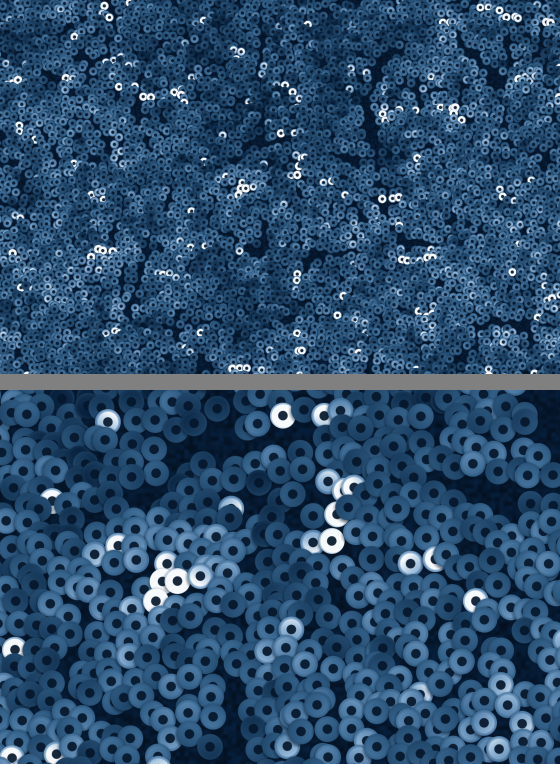
Top, the full canvas; bottom, a detail of the centre.
This texture is drawn by a Shadertoy shader. Its source:

```glsl
// Blue sequin fabric: small overlapping rings scattered over dark cloth.
// Each cell of a jittered, warped grid holds one ring; rings are painted in
// cell order, and layered noise sets their tone, gaps and clustered glints.

#define SPACING 0.0165       // grid step, in canvas heights
#define RADIUS 0.0115        // outer ring radius, in canvas heights
#define HOLE 0.37            // hole radius as a share of RADIUS
#define JITTER 0.80          // random offset, in cells
#define WARP 1.5             // smooth offset that bends the rows, in cells
#define TONE 0.51            // mean ring tone on the colour ramp
#define CONTRAST 1.0         // spread of ring tones
#define GLINT_LEVEL 0.85     // noise level above which rings flash
#define GAP_WIDTH 0.022      // width of the winding dark gaps
#define SHADOW 0.55          // strength of the shadow round each ring

float hash(vec2 p) {
    return fract(sin(dot(p, vec2(127.1, 311.7))) * 43758.5453);
}

float noise(vec2 p) {
    vec2 i = floor(p), f = fract(p);
    f = f * f * (3.0 - 2.0 * f);
    float low = mix(hash(i), hash(i + vec2(1, 0)), f.x);
    float high = mix(hash(i + vec2(0, 1)), hash(i + vec2(1, 1)), f.x);
    return mix(low, high, f.y);
}

float linearStep(float a, float b, float x) {
    return clamp((x - a) / (b - a), 0.0, 1.0);
}

// Navy to white through the blues of the foil
vec3 foil(float t) {
    vec3 c = vec3(0.03, 0.13, 0.24);
    c = mix(c, vec3(0.12, 0.27, 0.41), linearStep(0.05, 0.34, t));
    c = mix(c, vec3(0.22, 0.40, 0.56), linearStep(0.34, 0.59, t));
    c = mix(c, vec3(0.36, 0.53, 0.69), linearStep(0.59, 0.79, t));
    c = mix(c, vec3(0.57, 0.71, 0.84), linearStep(0.79, 0.93, t));
    return mix(c, vec3(0.97, 0.98, 0.99), linearStep(0.93, 1.06, t));
}

vec2 ringCentre(vec2 cell) {
    vec2 jitter = vec2(hash(cell + 3.7), hash(cell + 91.3)) - 0.5;
    vec2 bend = vec2(noise(cell * 0.23 + 17.0), noise(cell * 0.23 + 53.0)) - 0.5;
    return (cell + 0.5 + JITTER * jitter + WARP * bend) * SPACING;
}

// Tone of a whole ring: broad patches, small clusters, single variation
float ringTone(vec2 cell, vec2 canvasPos) {
    float broad = noise(cell * 0.07 + 5.0) - 0.5;
    float cluster = noise(cell * 0.38 + 29.0) - 0.5;
    float single = hash(cell + 47.1) - 0.5;
    vec2 fromDark = (canvasPos - vec2(0.42, 0.55)) / vec2(0.17, 0.45);
    float tone = TONE - 0.10 * exp(-dot(fromDark, fromDark));
    tone += CONTRAST * (0.28 * broad + 0.52 * cluster + 0.42 * single);

    // Short sideways runs of flashing rings, most of them near the top
    float band = exp(-pow((canvasPos.y - 0.81) / 0.13, 2.0));
    float level = GLINT_LEVEL - 0.07 * band;
    float flash = noise(cell * vec2(0.42, 0.68) + 71.0);
    float glint = smoothstep(level - 0.05, level + 0.06, flash);
    return tone + 0.62 * glint * step(0.3, hash(cell + 13.9));
}

bool isMissing(vec2 cell) {
    float seam = abs(noise(cell * vec2(0.20, 0.07) + 37.0) - 0.5);
    return seam < GAP_WIDTH || hash(cell + 61.7) < 0.05;
}

void mainImage(out vec4 fragColor, in vec2 fragCoord) {
    vec2 p = fragCoord / iResolution.y;
    float aspect = iResolution.x / iResolution.y;
    float soft = 0.75 / (iResolution.y * RADIUS);
    vec3 deep = vec3(0.018, 0.085, 0.165);

    // Cloth behind the rings
    vec3 colour = deep * (0.7 + 0.8 * noise(p * 260.0));

    vec2 home = floor(p / SPACING);
    for (int j = 2; j >= -2; j--) {
        for (int i = -2; i <= 2; i++) {
            vec2 cell = home + vec2(i, j);
            if (isMissing(cell)) continue;
            vec2 centre = ringCentre(cell);
            vec2 d = (p - centre) / RADIUS;
            float r = length(d);
            if (r > 1.5) continue;

            // Soft shadow, falling slightly downwards
            float shade = 1.0 - smoothstep(0.85, 1.28, length(d + vec2(0.0, 0.12)));
            colour = mix(colour, deep, SHADOW * shade);

            // Foil with a tilt gradient and a mid-tone rim
            float angle = 6.2832 * hash(cell + 23.3);
            float tone = ringTone(cell, centre / vec2(aspect, 1.0));
            tone += 0.09 * dot(d, vec2(cos(angle), sin(angle)));
            tone = mix(tone, 0.36, 0.3 * smoothstep(0.72, 0.95, r));
            float disc = 1.0 - smoothstep(1.0 - soft, 1.0 + soft, r);
            colour = mix(colour, foil(tone), disc);

            // Dark hole
            float hole = 1.0 - smoothstep(HOLE - soft, HOLE + soft, r);
            colour = mix(colour, deep, 0.92 * hole);
        }
    }
    fragColor = vec4(colour, 1.0);
}
```
